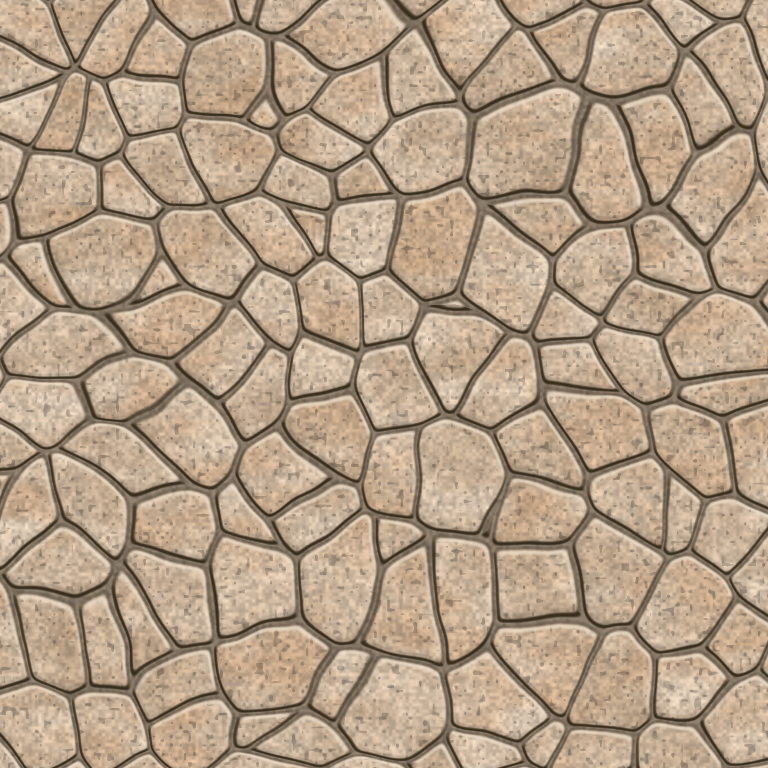
Reproduce this texture procedurally as a WebGL 2 fragment shader.

```glsl
#version 300 es
precision highp float;
// Irregular flagstone paving: a weighted Voronoi diagram gives straight-sided
// stones of mixed size, with recessed grey joints, a shadow line below each
// stone, a lit upper rim and a mottled, sandy surface.

#define GRID 11.0            // stones per canvas height
#define SIZE_SPREAD 0.34     // difference in stone size
#define JOINT 0.0050         // half width of a joint
#define SOFTNESS 0.0014      // blur of the stone outline
#define ROUNDING 380.0       // higher gives sharper corners
#define GRAIN 0.36           // contrast of the sandy grain
#define LIGHT_DIR vec2(0.35, 0.937)
#define SAND vec3(0.735, 0.635, 0.530)
#define CREAM vec3(0.855, 0.780, 0.695)
#define MORTAR vec3(0.530, 0.470, 0.405)
#define SHADOW vec3(0.215, 0.170, 0.105)
#define RIM vec3(0.925, 0.865, 0.785)

uniform vec2 u_resolution;
out vec4 fragColor;

vec2 hash2(ivec2 cell) {
  uvec2 v = uvec2(cell) * 1664525u + 1013904223u;
  for (int i = 0; i < 2; i++) {
    v.x += v.y * 1664525u;
    v.y += v.x * 1664525u;
    v ^= v >> 16u;
  }
  return vec2(v >> 8u) / 16777216.0;
}

float noise(vec2 p) {
  ivec2 i = ivec2(floor(p));
  vec2 f = fract(p);
  f = f * f * (3.0 - 2.0 * f);
  float low = mix(hash2(i).x, hash2(i + ivec2(1, 0)).x, f.x);
  float high = mix(hash2(i + ivec2(0, 1)).x, hash2(i + ivec2(1, 1)).x, f.x);
  return mix(low, high, f.y);
}

float fbm(vec2 p) {
  float sum = 0.0, amp = 0.53;
  for (int i = 0; i < 4; i++) {
    sum += amp * noise(p);
    p = p * 2.03 + 17.3;
    amp *= 0.5;
  }
  return sum;
}

vec2 warp(vec2 p, float freq, float amount) {
  return amount * (vec2(noise(p * freq), noise(p * freq + 41.7)) - 0.5);
}

// Site of a cell relative to p (xy) and its size weight (z).
vec3 site(ivec2 cell, vec2 p) {
  vec2 offset = 0.5 + 0.94 * (hash2(cell) - 0.5);
  return vec3(vec2(cell) + offset - p, SIZE_SPREAD * hash2(cell + 157).x);
}

// Distance to the stone border (x) and outward border normal (yz).
vec3 stoneBorder(vec2 p, out ivec2 owner) {
  ivec2 base = ivec2(floor(p));
  vec3 own = vec3(0.0);
  float best = 1e5;
  for (int y = -2; y <= 2; y++)
    for (int x = -2; x <= 2; x++) {
      vec3 s = site(base + ivec2(x, y), p);
      float power = dot(s.xy, s.xy) - s.z;
      if (power < best) { best = power; own = s; owner = base + ivec2(x, y); }
    }
  float sum = 1e-30;
  vec2 normal = vec2(0.0);
  for (int y = -3; y <= 3; y++)
    for (int x = -3; x <= 3; x++) {
      ivec2 cell = base + ivec2(x, y);
      if (cell == owner) continue;
      vec3 s = site(cell, p);
      vec2 across = s.xy - own.xy;
      float gap = max(length(across), 1e-3);
      float d = (dot(s.xy, s.xy) - s.z - best) / (2.0 * gap * GRID);
      float w = exp(-ROUNDING * max(d, 0.0));
      sum += w;
      normal += w * across / gap;
    }
  return vec3(-log(sum) / ROUNDING, normal / max(length(normal), 1e-20));
}

void main() {
  vec2 uv = gl_FragCoord.xy / u_resolution.y;
  float soft = SOFTNESS + 0.5 / u_resolution.y;

  // Stone layout with gently bent edges
  vec2 p = uv + warp(uv, 3.5, 0.10) + warp(uv, 24.0, 0.008);
  ivec2 id;
  vec3 border = stoneBorder(p * GRID + 31.0, id);
  float d = border.x;
  float facing = dot(border.yz, LIGHT_DIR);
  float halfJoint = JOINT * (0.75 + 0.5 * noise(uv * 14.0));

  // Mottled stone face
  vec2 tint = hash2(id + 911);
  vec2 local = uv + tint * 7.0;
  float mottle = fbm(local * vec2(13.0, 24.0));
  float tone = 0.5 + 1.7 * (mottle - 0.5) + 0.25 * (tint.x - 0.5);
  vec3 stone = mix(SAND, CREAM, clamp(tone, 0.0, 1.0));
  float rust = smoothstep(0.45, 0.75, fbm(local * vec2(9.0, 17.0) + 5.0));
  stone = mix(stone, vec3(0.780, 0.635, 0.500), 0.55 * rust);
  float grain = 0.65 * noise(uv * 230.0) + 0.35 * noise(uv * 115.0 + 9.0) - 0.5;
  stone *= 1.0 + GRAIN * grain;
  stone *= 1.0 - 0.22 * smoothstep(0.74, 0.9, noise(uv * 170.0 + 63.0));

  // Lit upper rim and dimmer lower rim
  float rim = 1.0 - smoothstep(0.001, 0.0050, abs(d - halfJoint - 0.0015));
  stone = mix(stone, RIM, 0.75 * rim * smoothstep(-0.1, 0.8, facing));
  stone *= 1.0 - 0.12 * rim * max(-facing, 0.0);

  // Joint with a shadow line under the stone above it
  float line = 1.0 - smoothstep(0.0008, 0.0034, abs(d - 0.62 * halfJoint));
  float shade = line * (0.22 + 0.75 * smoothstep(-0.25, 0.65, -facing));
  vec3 joint = MORTAR * (1.0 + 0.35 * grain);
  joint = mix(joint, SHADOW, shade);

  float cover = smoothstep(halfJoint - soft, halfJoint + soft, d);
  fragColor = vec4(mix(joint, stone, cover), 1.0);
}
```
